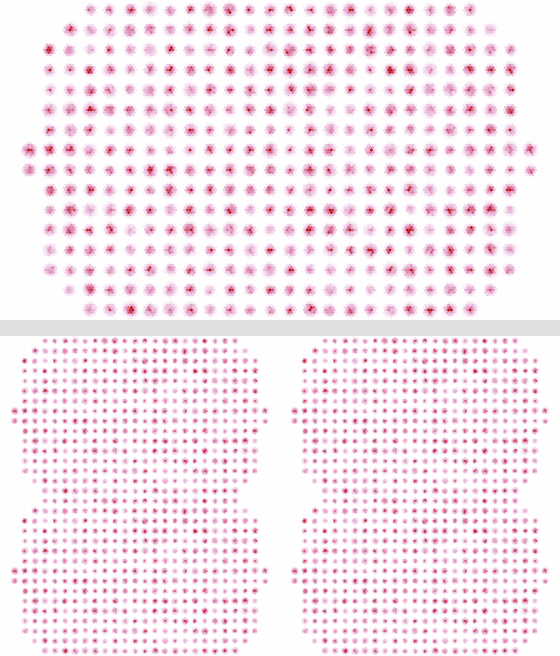
Top: one tile. Bottom: repeated 2 by 2.
Reproduce this pattern procedurally as a Shadertoy shader.

```glsl
// A rounded panel of 28 x 16 cells, each holding a flower-like spot of tiny
// hexagons. Heat falls off from the middle of every spot, varied by hashes,
// and a white-pink-red ramp colours it. Supersampling smooths the edges.

const vec2  CELLS = vec2(28.0, 16.0);      // repeats across and down
const float HEX_PER_CELL = 7.0;            // hexagon pitches in one cell
const vec2  SPOT_RADIUS = vec2(2.2, 3.1);  // smallest, largest, in pitches
const vec2  SPOT_PEAK = vec2(3.3, 6.0);    // weakest, strongest, in ramp steps
const float DRIFT = 0.45;                  // wander of the hottest point
const float GRAIN = 0.38;                  // variation between hexagons
const float PAIRED = 0.45;                 // share of spots with two middle hexagons
const float GAP = 0.05;                    // pale rim inside each hexagon
const float GAP_FADE = 0.35;
const int   SAMPLES = 4;                   // per axis

const vec3 PAPER  = vec3(1.00, 0.995, 1.00);
const vec3 BLUSH  = vec3(0.96, 0.87, 0.94);
const vec3 ORCHID = vec3(0.91, 0.72, 0.85);
const vec3 PINK   = vec3(0.87, 0.56, 0.71);
const vec3 ROSE   = vec3(0.82, 0.38, 0.51);
const vec3 RED    = vec3(0.75, 0.06, 0.10);

float hash(vec2 p) {
    vec3 q = fract(p.xyx * vec3(0.1031, 0.1030, 0.0973));
    q += dot(q, q.yzx + 33.33);
    return fract((q.x + q.y) * q.z);
}

vec2 hash2(vec2 p) {
    return vec2(hash(p), hash(p + vec2(61.7, 17.3)));
}

// Centre of the nearest hexagon in a lattice of unit pitch
vec2 hexCentre(vec2 p) {
    vec2 s = vec2(1.0, sqrt(3.0));
    vec2 a = floor(p / s + 0.5) * s;
    vec2 b = (floor(p / s) + 0.5) * s;
    return dot(p - a, p - a) < dot(p - b, p - b) ? a : b;
}

// Distance inside the edge of an upright hexagon, 0.5 at its centre
float hexInside(vec2 p) {
    p = abs(p);
    return 0.5 - max(p.x, 0.5 * p.x + 0.5 * sqrt(3.0) * p.y);
}

// Cells left empty at each end of a row, more near top and bottom
bool isOccupied(vec2 id) {
    vec2 d = abs(id + 0.5 - 0.5 * CELLS);
    float inset = 1.0 + step(1.0, d.y) + step(6.0, d.y) + step(7.0, d.y);
    return d.x < 0.5 * CELLS.x - inset;
}

vec3 ramp(float t) {
    vec3 c = mix(PAPER, BLUSH, clamp(t, 0.0, 1.0));
    c = mix(c, ORCHID, clamp(t - 1.0, 0.0, 1.0));
    c = mix(c, PINK, clamp(t - 2.0, 0.0, 1.0));
    c = mix(c, ROSE, clamp(t - 3.0, 0.0, 1.0));
    return mix(c, RED, clamp(t - 4.0, 0.0, 1.0));
}

vec3 pattern(vec2 uv, float blur) {
    vec2 grid = fract(uv) * CELLS;
    vec2 id = floor(grid);
    if (!isOccupied(id)) return PAPER;

    // Hexagon lattice, centred on one hexagon or between two
    vec2 p = (fract(grid) - 0.5) * HEX_PER_CELL;
    vec2 shift = vec2(hash(id + 5.0) < PAIRED ? 0.5 : 0.0, 0.0);
    vec2 centre = hexCentre(p - shift) + shift;

    // Heat of this hexagon
    vec2 hot = (hash2(id + 101.0) - 0.5) * DRIFT;
    vec2 vary = hash2(id + 211.0);
    float radius = mix(SPOT_RADIUS.x, SPOT_RADIUS.y, vary.x);
    float peak = mix(SPOT_PEAK.x, SPOT_PEAK.y, vary.y);
    float heat = peak * max(0.0, 1.0 - length(centre - hot) / radius);
    heat *= 1.0 + GRAIN * (2.0 * hash(id * 13.0 + floor(centre * 4.0 + 0.5) + 307.0) - 1.0);

    // Pale rim between hexagons
    float fill = smoothstep(GAP - blur, GAP + blur, hexInside(p - centre));
    return mix(PAPER, ramp(heat), mix(1.0 - GAP_FADE, 1.0, fill));
}

void mainImage(out vec4 fragColor, in vec2 fragCoord) {
    float blur = 0.5 * CELLS.x * HEX_PER_CELL / (iResolution.x * float(SAMPLES));
    vec3 sum = vec3(0.0);
    for (int j = 0; j < SAMPLES; j++)
    for (int i = 0; i < SAMPLES; i++) {
        vec2 offset = (vec2(i, j) + 0.5) / float(SAMPLES) - 0.5;
        sum += pattern((fragCoord + offset) / iResolution.xy, blur);
    }
    fragColor = vec4(sum / float(SAMPLES * SAMPLES), 1.0);
}
```
